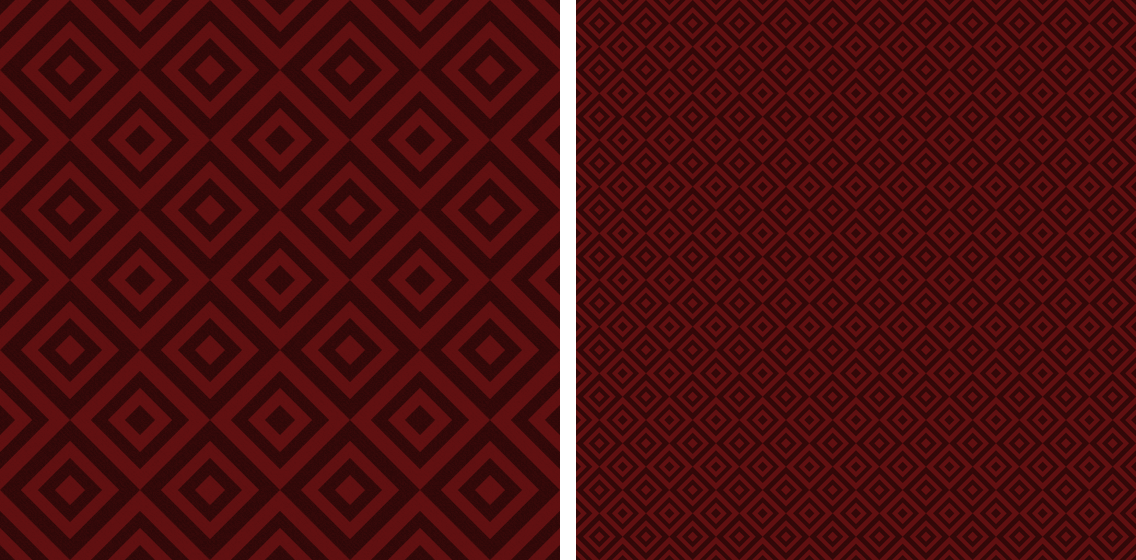
Left, the tile; right, the same tile 3 across and 3 down.
Reproduce this pattern procedurally as a Shadertoy shader.

```glsl
float hash(vec2 p) {
    return fract(sin(dot(p, vec2(127.1, 311.7))) * 43758.5453);
}

// Signed side of a band edge, -1 to 1, softened over one pixel
float side(float d, float soft) {
    return clamp(d / soft, -1.0, 1.0);
}

// Nested diamonds, 1 on light bands and 0 on dark ones
float diamonds(vec2 uv, float soft) {
    vec2 cell = abs(fract(uv) - 0.5);
    float d = cell.x + cell.y;

    // Fold so the corner diamonds share the radii of the centre ones
    float radius = 0.5 - abs(d - 0.5);
    float bands = side(radius - 0.108, soft)
                * side(radius - 0.230, soft)
                * side(radius - 0.352, soft);

    // The shared outline swaps light and dark
    return 0.5 + 0.5 * bands * side(d - 0.5, soft);
}

void mainImage(out vec4 fragColor, in vec2 fragCoord) {
    vec2 uv = fragCoord / iResolution.xy;
    float light = diamonds(uv * 4.0, 2.8 / iResolution.y);

    // Fine cloth grain with a faint diagonal twill, strongest on the dark bands
    float grain = hash(mod(floor(uv * 512.0), 512.0)) - 0.5;
    float twill = sin(6.2831853 * 128.0 * (uv.x + uv.y));
    float weave = grain * 0.20 + twill * 0.035;

    vec3 dark = vec3(0.197, 0.033, 0.034) * (1.0 + weave);
    vec3 red = vec3(0.378, 0.062, 0.066) * (1.0 + 0.25 * weave);
    fragColor = vec4(mix(dark, red, light), 1.0);
}
```
